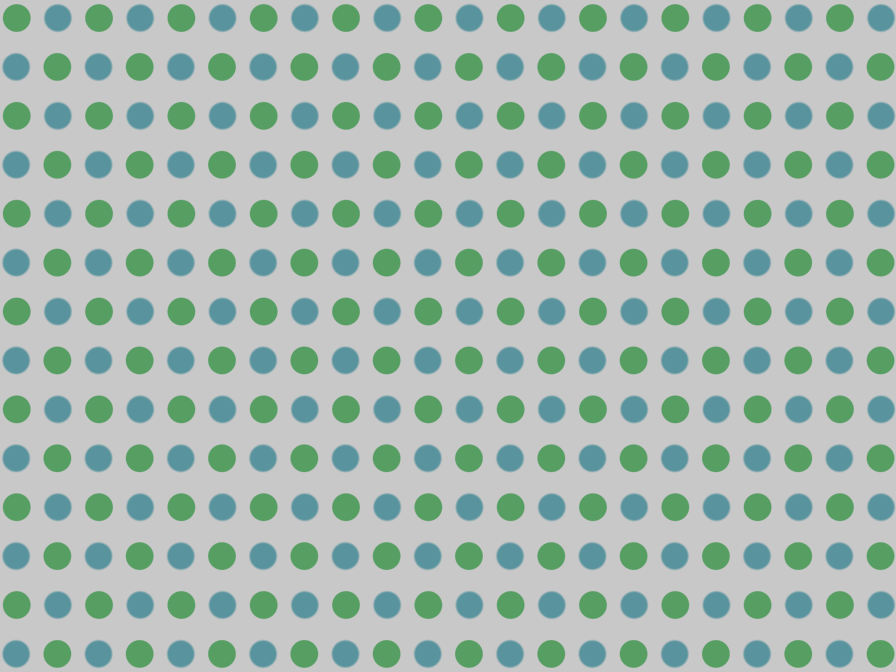
A Shadertoy shader for this pattern:

```glsl
// Checkerboard of green and blue dots on a pale grey ground.
// A rectangular lattice is folded to one cell; the parity of column plus row
// picks the colour. Green dots are crisp, blue ones have a softer rim.

// All lengths are fractions of the canvas height.
#define PITCH vec2(0.06125, 0.07279)
#define FIRST_DOT vec2(0.0241, 0.0269)
#define ROW_SHIFT 0.0008
#define GREEN_RADIUS 0.0206
#define BLUE_RADIUS 0.0201
#define BLUE_SOFTNESS 0.0023
#define GROUND_COLOR vec3(0.784)
#define GREEN_COLOR vec3(0.34, 0.62, 0.39)
#define BLUE_COLOR vec3(0.35, 0.58, 0.62)

// Coverage of a disc whose rim fades over +-softness.
float discCoverage(vec2 p, float radius, float softness) {
    return 1.0 - smoothstep(-softness, softness, length(p) - radius);
}

void mainImage(out vec4 fragColor, in vec2 fragCoord) {
    float pixel = 1.0 / iResolution.y;
    vec2 lattice = fragCoord * pixel - FIRST_DOT;

    // Alternate rows sit slightly to the right.
    float row = floor(lattice.y / PITCH.y + 0.5);
    lattice.x -= ROW_SHIFT * mod(row, 2.0);
    float column = floor(lattice.x / PITCH.x + 0.5);

    // Position relative to the nearest dot centre.
    vec2 local = lattice - vec2(column, row) * PITCH;
    bool isGreen = mod(column + row, 2.0) > 0.5;

    // Rim width never drops below the antialiasing width.
    float edge = 0.8 * pixel;
    float radius = isGreen ? GREEN_RADIUS : BLUE_RADIUS;
    float softness = isGreen ? edge : max(edge, BLUE_SOFTNESS);
    vec3 dotColor = isGreen ? GREEN_COLOR : BLUE_COLOR;

    vec3 color = mix(GROUND_COLOR, dotColor, discCoverage(local, radius, softness));
    fragColor = vec4(color, 1.0);
}
```
